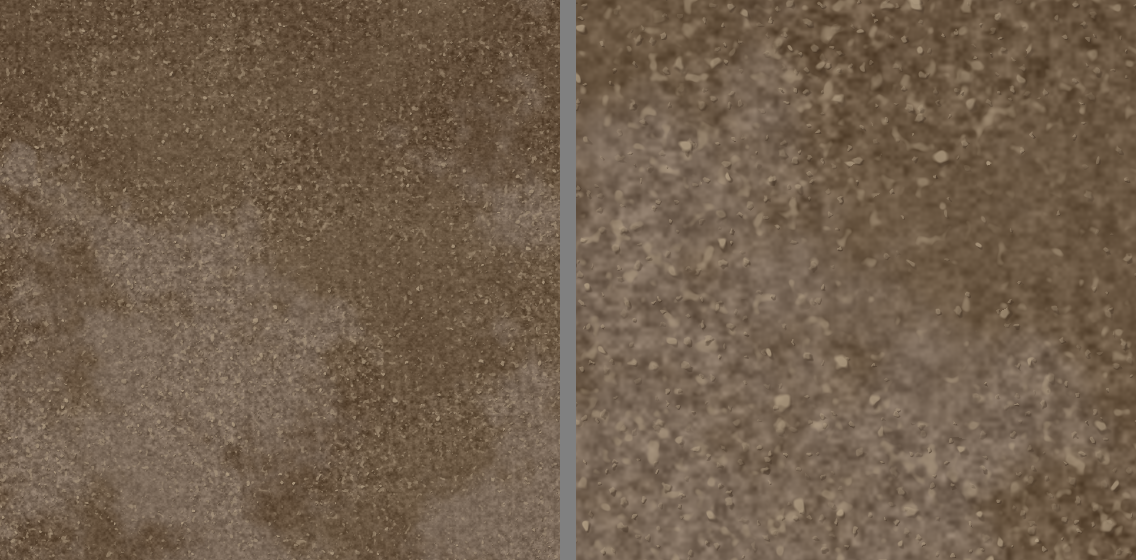
Left, the full canvas; right, a detail of the centre.
Give the GLSL for this texture, as a WebGL 2 fragment shader.

```glsl
#version 300 es
precision highp float;

#define SOIL_DARK vec3(0.375, 0.296, 0.219)
#define SOIL_LIGHT vec3(0.420, 0.344, 0.262)
#define DUST vec3(0.492, 0.424, 0.364)
#define STONE vec3(0.700, 0.625, 0.520)
#define SHADE vec3(0.245, 0.185, 0.135)
#define PATCH_SCALE 3.4
#define STREAK_ANGLE -0.48
#define GRAIN_SCALE 230.0
#define GRAIN_CONTRAST 0.105
#define STONE_SCALE 48.0
#define GRIT_SCALE 105.0

uniform vec2 u_resolution;
out vec4 fragColor;

float hash(vec2 p) {
  return fract(sin(dot(p, vec2(127.1, 311.7))) * 43758.5453);
}

mat2 rotation(float a) {
  float c = cos(a), s = sin(a);
  return mat2(c, s, -s, c);
}

float noise(vec2 p) {
  vec2 i = floor(p), f = fract(p);
  f = f * f * (3.0 - 2.0 * f);
  float low = mix(hash(i), hash(i + vec2(1, 0)), f.x);
  float high = mix(hash(i + vec2(0, 1)), hash(i + vec2(1, 1)), f.x);
  return mix(low, high, f.y);
}

float fbm(vec2 p) {
  float sum = 0.0, amp = 0.5;
  for (int i = 0; i < 6; i++) {
    sum += amp * noise(p);
    p = rotation(0.6) * p * 2.03 + 17.3;
    amp *= 0.52;
  }
  return sum;
}

float segmentDistance(vec2 p, vec2 a, vec2 b) {
  vec2 ab = b - a;
  return length(p - a - ab * clamp(dot(p - a, ab) / dot(ab, ab), 0.0, 1.0));
}

// Scattered rough grains: x is the lit body, y the shade beside it
vec2 grains(vec2 p, float scale, float density, float maxRadius) {
  vec2 q = p * scale;
  q += 0.22 * maxRadius * 4.0 * (vec2(noise(q * 5.0), noise(q * 5.0 + 40.0)) - 0.5);
  vec2 cell = floor(q), cover = vec2(0.0);
  float pixel = scale / u_resolution.y;
  for (int y = -1; y <= 1; y++) {
    for (int x = -1; x <= 1; x++) {
      vec2 id = cell + vec2(x, y) + scale;
      if (hash(id + 3.7) > density) continue;
      vec2 center = id - scale + vec2(hash(id + 11.3), hash(id + 23.9));
      float size = hash(id + 37.1);
      float radius = maxRadius * mix(0.4, 1.0, size * size);
      float soft = max(0.6 * pixel, 0.4 * radius);
      mat2 turn = rotation(6.2832 * hash(id + 41.7));
      vec2 stretch = vec2(0.85, 1.0 + 0.4 * hash(id + 53.3));
      vec2 d = q - center;
      float body = length(turn * d * stretch);
      float shade = length(turn * (d + radius * vec2(-0.6, 0.8)) * stretch);
      float strength = mix(0.3, 1.0, hash(id + 61.9));
      vec2 edge = 1.0 - smoothstep(vec2(radius - soft), vec2(radius + soft), vec2(body, shade));
      cover = max(cover, edge * strength);
    }
  }
  return cover;
}

void main() {
  vec2 p = gl_FragCoord.xy / u_resolution;
  vec2 along = rotation(-STREAK_ANGLE) * p;

  // Broad soil tone and dusty patches, thicker toward the bottom
  float tone = fbm(p * 5.0 + 4.1);
  float patches = fbm(along * vec2(0.8, 1.25) * PATCH_SCALE + 8.6);
  float breakup = fbm(p * 22.0 + 31.0);
  float level = patches + 0.50 * (0.40 - p.y) + 0.45 * (breakup - 0.5);
  float dust = smoothstep(0.40, 0.70, level);

  // Pale diagonal streak with a ragged edge
  float streak = segmentDistance(p, vec2(0.04, 0.70), vec2(0.29, 0.56));
  streak += 0.13 * (breakup - 0.5) + 0.05 * (tone - 0.5);
  dust = max(dust, 0.95 * (1.0 - smoothstep(0.0, 0.035, streak)));

  vec3 color = mix(SOIL_DARK, SOIL_LIGHT, smoothstep(0.3, 0.7, tone));
  color = mix(color, DUST, dust * 0.9);

  // Fine grain, rougher inside gritty clumps
  float clump = smoothstep(0.36, 0.66, fbm(p * 8.0 + 52.0));
  float fine = noise(p * GRAIN_SCALE) + noise(along * GRAIN_SCALE * 0.6 + 9.0) - 1.0;
  fine += 0.7 * (noise(p * GRAIN_SCALE * 1.7 + 71.0) - 0.5);
  color += GRAIN_CONTRAST * mix(0.75, 1.1, clump) * fine * vec3(1.0, 0.97, 0.92);

  // Irregular bright crumbs
  float crumb = noise(p * 145.0 + 13.0) * 0.6 + noise(along * 235.0 + 27.0) * 0.4;
  crumb = smoothstep(0.68, 0.90, crumb + 0.06 * clump);
  color = mix(color, STONE, 0.5 * crumb);

  // Small grit in clumps, then sparser stones
  vec2 grit = grains(p, GRIT_SCALE, mix(0.14, 0.55, clump), 0.23);
  color = mix(color, SHADE, 0.5 * grit.y);
  color = mix(color, STONE, 0.55 * grit.x);
  vec2 stones = grains(p + 0.37, STONE_SCALE, mix(0.18, 0.42, clump), 0.18);
  color = mix(color, SHADE, 0.4 * stones.y);
  color = mix(color, STONE, 0.85 * stones.x);

  fragColor = vec4(clamp(color, 0.0, 1.0), 1.0);
}
```
